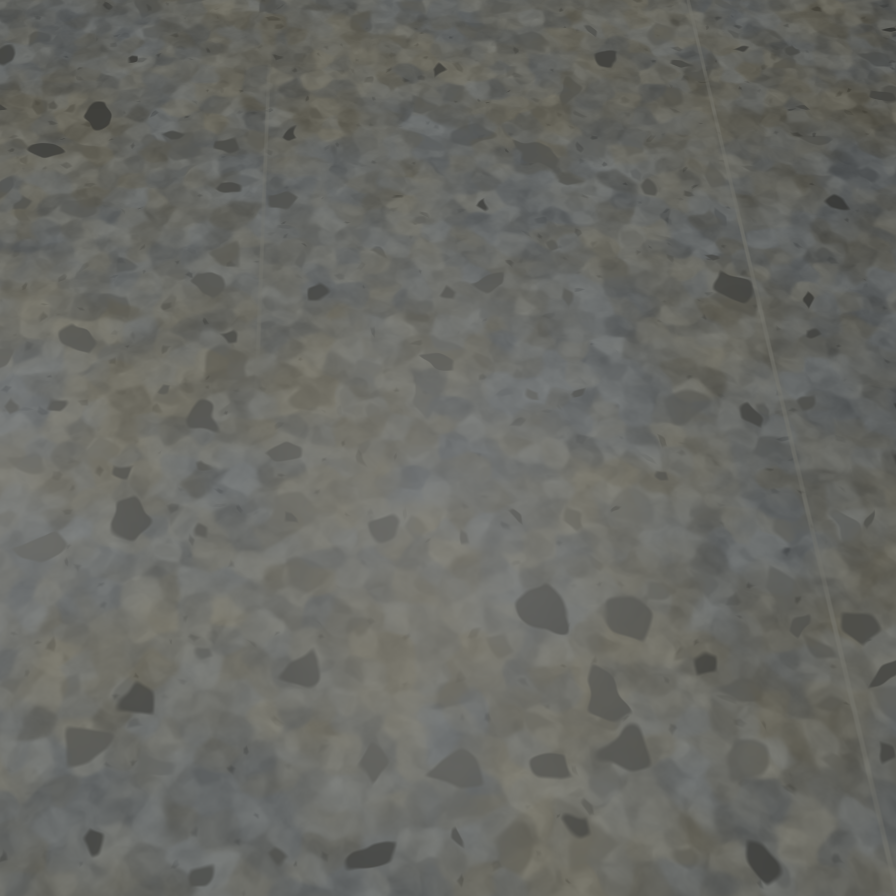
A Shadertoy shader for this texture:

```glsl
// Dim polished terrazzo floor in perspective, with stone chips, seams and soft reflections.

const float HORIZON = 2.7;
const float VANISH_X = 0.37;
const vec3 CEMENT = vec3(0.405, 0.408, 0.388);
const vec3 WARM_TINT = vec3(0.014, 0.004, -0.018);
const vec3 COOL_TINT = vec3(-0.010, 0.000, 0.020);

float hash(vec2 p) {
    vec3 q = fract(p.xyx * vec3(0.1031, 0.1030, 0.0973));
    q += dot(q, q.yzx + 33.33);
    return fract((q.x + q.y) * q.z);
}

vec2 hash2(vec2 p) {
    return vec2(hash(p + 17.3), hash(p + 71.9));
}

float noise(vec2 p) {
    vec2 i = floor(p), f = fract(p);
    f = f * f * (3.0 - 2.0 * f);
    return mix(mix(hash(i), hash(i + vec2(1, 0)), f.x),
               mix(hash(i + vec2(0, 1)), hash(i + vec2(1, 1)), f.x), f.y);
}

float fbm(vec2 p) {
    float sum = 0.0, amp = 0.5;
    for (int i = 0; i < 4; i++) {
        sum += amp * noise(p);
        p = p * 2.03 + 19.7;
        amp *= 0.5;
    }
    return sum / 0.9375;
}

// Soft-edged mosaic: x is brightness, y is hue, both from 0 to 1
vec2 mosaic(vec2 p, float sharpness) {
    vec2 cell = floor(p), sum = vec2(0.0);
    float total = 0.0;
    for (int y = -1; y <= 1; y++)
    for (int x = -1; x <= 1; x++) {
        vec2 id = cell + vec2(x, y);
        float w = exp(-sharpness * length(p - id - hash2(id)));
        sum += w * vec2(hash(id + 5.1), hash(id + 43.7));
        total += w;
    }
    return sum / total;
}

// Rounded irregular polygon of about unit radius
float chipShape(vec2 p, vec2 id) {
    float sum = 0.0;
    for (int i = 0; i < 5; i++) {
        float k = float(i);
        float a = (k + 0.7 * hash(id + k * 3.7)) * 1.2566;
        float reach = mix(0.65, 1.1, hash(id + k * 9.1 + 2.0));
        sum += exp(9.0 * (dot(p, vec2(cos(a), sin(a))) - reach));
    }
    return log(sum) / 9.0;
}

// Scattered chips: x is coverage, y is the random tone of the chip
vec2 scatter(vec2 p, float density, vec2 radii, float blur) {
    vec2 cell = floor(p), result = vec2(0.0);
    for (int y = -1; y <= 1; y++)
    for (int x = -1; x <= 1; x++) {
        vec2 id = cell + vec2(x, y);
        if (hash(id + 3.3) > density) continue;
        float a = 6.2832 * hash(id + 8.8), size = hash(id + 12.4);
        float radius = mix(radii.x, radii.y, size * size);
        vec2 q = p - id - 0.2 - 0.6 * hash2(id);
        q = mat2(cos(a), sin(a), -sin(a), cos(a)) * q / radius;
        q.y *= mix(1.0, 2.1, pow(hash(id + 27.0), 2.0));
        float cover = 1.0 - smoothstep(-blur, blur, chipShape(q, id) * radius);
        if (cover > result.x) result = vec2(cover, hash(id + 61.0));
    }
    return result;
}

float glow(vec2 uv, vec2 centre, vec2 size) {
    vec2 d = (uv - centre) / size;
    return exp(-dot(d, d));
}

float seam(float x, float position, float width) {
    return 1.0 - smoothstep(0.3 * width, width, abs(x - position));
}

void mainImage(out vec4 fragColor, in vec2 fragCoord) {
    vec2 uv = fragCoord / iResolution.xy;
    vec2 floorPos = HORIZON * vec2(uv.x - VANISH_X, uv.y) / (HORIZON - uv.y);
    vec2 wobble = vec2(noise(floorPos * 45.0), noise(floorPos * 45.0 + 31.0)) - 0.5;
    vec2 p = floorPos + 0.010 * wobble + 4.0;

    // Reflected light, which also veils the stone contrast
    float shine = glow(uv, vec2(0.49, 0.39), vec2(0.23, 0.28))
                + 0.85 * glow(uv, vec2(-0.02, 0.44), vec2(0.17, 0.22));
    float veil = 1.0 - 0.45 * min(shine, 1.0);

    // Pale background stones
    vec2 coarse = mosaic(p * 27.0, 12.0);
    vec2 fine = mosaic(p * 52.0 + 9.0, 9.0);
    float tone = 0.22 * (coarse.x - 0.5) + 0.11 * (fine.x - 0.5);
    tone += 0.14 * (fbm(p * 60.0) - 0.5);

    // Faint large chips, dark chips and small specks
    vec2 faint = scatter(p * 11.0 + 5.0, 0.55, vec2(0.14, 0.38), 0.045);
    vec2 dark = scatter(p * 9.5, 0.48, vec2(0.10, 0.34), 0.030);
    vec2 speck = scatter(p * 36.0 + 3.0, 0.24, vec2(0.10, 0.32), 0.10);
    tone = mix(tone, -0.04 - 0.12 * faint.y, 0.75 * faint.x);
    tone = mix(tone, -0.14 - 0.24 * dark.y, 0.92 * dark.x);
    tone -= 0.17 * speck.x * speck.y * (1.0 - dark.x);

    // Room light falls off toward the top and right
    float light = 1.0 - 0.08 * smoothstep(0.45, 1.0, uv.y);
    light -= 0.08 * smoothstep(0.65, 1.0, uv.x);
    light += 0.07 * (fbm(uv * 5.0 + 2.0) - 0.5);
    vec3 color = CEMENT * (light + 0.02 + tone * veil);

    // Warm and cool stone tints
    float hue = 0.6 * (coarse.y - 0.5) + 1.6 * (fbm(p * 7.0 + 50.0) - 0.5);
    color += mix(COOL_TINT, WARM_TINT, clamp(0.5 + hue, 0.0, 1.0)) * (1.0 - 0.7 * dark.x);
    color += shine * vec3(0.062, 0.061, 0.064);

    // Thin pale joints running to the vanishing point
    float leftFade = smoothstep(0.52, 0.64, uv.y) * (1.0 - smoothstep(0.88, 0.95, uv.y));
    float joints = 0.8 * seam(floorPos.x, 0.632, 0.0045)
                 + 0.6 * leftFade * seam(floorPos.x, -0.106, 0.0045);
    color = mix(color, vec3(0.46, 0.46, 0.43), joints * (0.35 + 0.5 * noise(floorPos * 40.0)));

    fragColor = vec4(color, 1.0);
}
```
